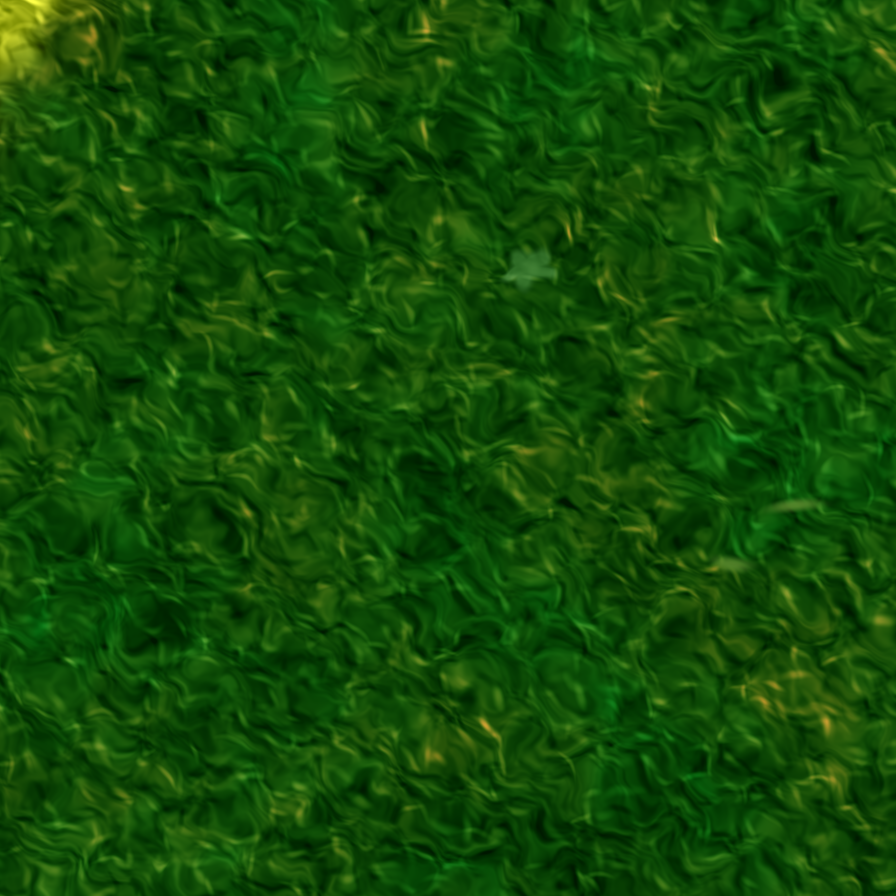
This texture is drawn by a Shadertoy shader. Its source:

```glsl
vec2 hash22(vec2 p) {
    vec3 h = fract(p.xyx * vec3(0.1031, 0.1030, 0.0973));
    h += dot(h, h.yzx + 33.33);
    return fract((h.xx + h.yz) * h.zy);
}

float gradientDot(vec2 cell, vec2 offset) {
    return dot(hash22(cell + 71.0) * 2.0 - 1.0, offset);
}

float noise(vec2 p) {
    vec2 i = floor(p), f = fract(p);
    vec2 u = f * f * f * (f * (f * 6.0 - 15.0) + 10.0);
    vec2 e = vec2(1.0, 0.0);
    float low = mix(gradientDot(i, f), gradientDot(i + e, f - e), u.x);
    float high = mix(gradientDot(i + e.yx, f - e.yx), gradientDot(i + 1.0, f - 1.0), u.x);
    return mix(low, high, u.y);
}

// Soft, bent lens: 1 on the spine, 0 at the rim
float blade(vec2 p, float angle, vec2 size, float bend) {
    float c = cos(angle), s = sin(angle);
    vec2 q = vec2(c * p.x + s * p.y, c * p.y - s * p.x) / size;
    q.y += bend * (q.x * q.x - 0.3);
    return smoothstep(1.0, 0.1, length(q));
}

// Scattered blades, each lighter or darker than the turf
float bladeLayers(vec2 p) {
    float tone = 0.0;
    for (int layer = 0; layer < 5; layer++) {
        vec2 g = p * 24.0 + float(layer) * vec2(17.37, 31.61);
        vec2 cell = floor(g);
        for (int y = -1; y <= 1; y++)
        for (int x = -1; x <= 1; x++) {
            vec2 id = cell + vec2(x, y);
            vec2 place = hash22(id);
            vec2 look = hash22(id + 113.0);
            vec2 form = hash22(id + 241.0);
            float angle = -0.65 + 1.9 * (look.x - 0.5);
            vec2 size = vec2(mix(0.28, 0.62, form.x), mix(0.1, 0.18, form.y));
            float shape = blade(g - id - place, angle, size, 2.0 * (form.x - form.y));
            tone += shape * (look.y - 0.35) * 0.26;
        }
    }
    return tone;
}

void mainImage(out vec4 fragColor, in vec2 fragCoord) {
    vec2 p = fragCoord / iResolution.y;

    // Turf combed down to the right, then ruffled
    vec2 ruffle = vec2(noise(p * 17.0), noise(p * 17.0 + 43.0)) * 0.045
                + vec2(noise(p * 45.0 + 7.0), noise(p * 45.0 + 91.0)) * 0.012;
    vec2 w = p + ruffle;
    vec2 comb = vec2(dot(w, vec2(0.8, -0.6)), dot(w, vec2(0.6, 0.8)));

    float green = 0.275 + 0.10 * noise(p * 7.0 + 5.0)
                + 0.17 * noise(comb * vec2(19.0, 36.0))
                + 0.20 * noise(comb * vec2(38.0, 76.0) + 29.0)
                + 0.07 * noise(comb * vec2(90.0, 140.0) + 61.0)
                + bladeLayers(p + ruffle * 0.3);
    green = max(green, 0.09);

    // Lighter tones turn olive, patches lean to emerald
    float warmth = 1.0 + 1.3 * noise(p * 5.0 + 13.0) + 0.8 * noise(w * 21.0 + 37.0);
    float lift = max(green - 0.13, 0.0);
    vec3 color = vec3(2.2 * warmth, 0.0, 0.8) * lift * lift + vec3(0.0, green, 0.0);

    // Pale lobed leaf
    vec2 leafPos = p - vec2(0.59, 0.70) + ruffle * 0.5;
    float lobes = 0.030 + 0.006 * cos(5.0 * atan(leafPos.y, leafPos.x) + 0.8);
    float leaf = smoothstep(lobes, lobes - 0.014, length(leafPos));
    color = mix(color, vec3(0.25, 0.50, 0.21) + 0.5 * (green - 0.28), leaf * 0.8);

    // Two dry blades
    float dry = max(blade(p - vec2(0.887, 0.435), 0.1, vec2(0.046, 0.010), 0.4),
                    blade(p - vec2(0.817, 0.371), -0.15, vec2(0.034, 0.012), -0.3));
    color = mix(color, vec3(0.36, 0.54, 0.18), dry * 0.85);

    // Sunlit corner
    float reach = p.x + 0.8 * (1.0 - p.y) + ruffle.x;
    float haze = smoothstep(0.22, 0.06, reach);
    float sun = smoothstep(0.115, 0.035, reach);
    color.r += haze * green * 0.3;
    color = mix(color, vec3(0.58, 0.64, 0.06) + (green - 0.28) * vec3(1.7, 1.5, 0.9), sun);

    fragColor = vec4(clamp(color, 0.0, 1.0), 1.0);
}
```
